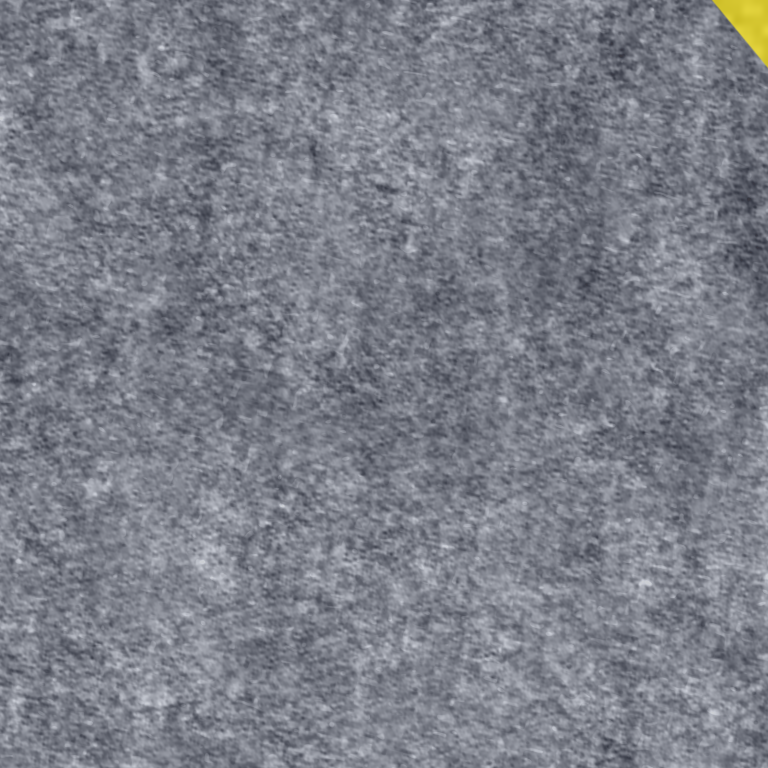
This texture is drawn by a WebGL 1 fragment shader. Its source:

```glsl
precision highp float;
// Weathered blue-grey stone with fine grain, pale flakes, dark scuffs and a yellow corner.
uniform vec2 u_resolution;

float hash(vec2 p) {
  return fract(sin(dot(p, vec2(127.1, 311.7))) * 43758.5453);
}

float noise(vec2 p) {
  vec2 i = floor(p), f = fract(p);
  f = f * f * (3.0 - 2.0 * f);
  return mix(mix(hash(i), hash(i + vec2(1, 0)), f.x),
             mix(hash(i + vec2(0, 1)), hash(i + vec2(1, 1)), f.x), f.y);
}

// Noise centred on zero
float grain(vec2 p) {
  return noise(p) - 0.5;
}

vec2 rotate(vec2 p, float a) {
  float c = cos(a), s = sin(a);
  return vec2(c * p.x - s * p.y, s * p.x + c * p.y);
}

// Soft elliptical spot
float spot(vec2 p, vec2 radius) {
  vec2 q = p / radius;
  return exp(-dot(q, q));
}

// Row of short slanted scuffs descending from the upper left
float scuffs(vec2 uv) {
  float dark = 0.0;
  for (int i = 0; i < 22; i++) {
    float k = float(i);
    float x = 0.05 + 0.03 * k + 0.015 * hash(vec2(k, 3.0));
    float y = 1.0 - 0.5 * x - 0.04 * spot(vec2(x - 0.52, 0.0), vec2(0.13));
    y += 0.03 * (hash(vec2(k, 7.0)) - 0.5);
    vec2 q = rotate(uv - vec2(x, y), -0.2 - 0.25 * hash(vec2(k, 11.0)));
    float reach = 0.01 + 0.013 * hash(vec2(k, 17.0));
    dark += spot(q, vec2(0.004, reach)) * (0.3 + 0.7 * hash(vec2(k, 23.0)));
  }
  return min(dark, 1.0);
}

void main() {
  vec2 uv = gl_FragCoord.xy / u_resolution;
  vec2 tilted = rotate(uv, 0.22);
  vec2 warp = 0.006 * vec2(grain(uv * 70.0), grain(uv * 70.0 + 31.0));

  // Broad mottling and vertical weathering streaks
  float tone = 0.07 * grain(uv * 7.0 + 5.0) + 0.08 * grain(uv * 21.0 + 9.0);
  tone += 0.08 * grain(uv * vec2(17.0, 3.5) + 40.0);
  tone += 0.06 * grain(uv * vec2(48.0, 13.0) + 70.0);

  // Granular surface, slightly drawn out sideways
  float fine = 0.21 * grain(tilted * vec2(140.0, 235.0) + 13.0);
  fine += 0.13 * grain(rotate(uv, -0.5) * vec2(310.0, 220.0) + 57.0);
  fine += 0.13 * grain((tilted + warp) * vec2(68.0, 95.0) + 21.0);
  tone += fine * (0.75 + 0.5 * noise(uv * 14.0 + 80.0));

  // Pale flakes in two sizes
  float large = noise((uv + warp) * vec2(43.0, 38.0) + 90.0);
  float small = noise((tilted + warp) * vec2(88.0, 120.0) + 150.0);
  tone += 0.09 * smoothstep(0.74, 0.92, large) + 0.11 * smoothstep(0.74, 0.94, small);

  // Dark pits, worn patches and scuffs
  float pits = smoothstep(0.76, 0.95, noise(tilted * vec2(95.0, 110.0) + 230.0));
  float worn = spot(uv - vec2(0.02, 0.94), vec2(0.05, 0.06));
  worn += spot(uv - vec2(0.26, 0.91), vec2(0.06, 0.09));
  worn += spot(uv - vec2(0.90, 0.47), vec2(0.07, 0.05));
  worn += 0.8 * spot(uv - vec2(0.98, 0.64), vec2(0.05, 0.16));
  worn *= smoothstep(0.2, 0.8, noise((uv + warp) * vec2(34.0, 24.0) + 300.0));
  float scuff = scuffs(uv + warp) * (0.5 + 0.7 * noise(uv * 110.0));
  tone -= 0.07 * pits + 0.13 * worn + 0.13 * scuff;

  vec3 stone = vec3(0.477, 0.490, 0.531) + tone * vec3(1.0, 1.0, 0.98);
  stone = clamp(stone, vec3(0.22, 0.22, 0.25), vec3(0.80, 0.81, 0.83));

  // Yellow corner with a smooth diagonal edge
  vec3 yellow = vec3(0.85, 0.79, 0.20) + 0.10 * grain(uv * 75.0);
  float edge = dot(uv - vec2(0.927, 1.0), normalize(vec2(0.0885, 0.073)));
  float corner = smoothstep(-0.0015, 0.0015, edge);
  gl_FragColor = vec4(mix(stone, yellow, corner), 1.0);
}
```
